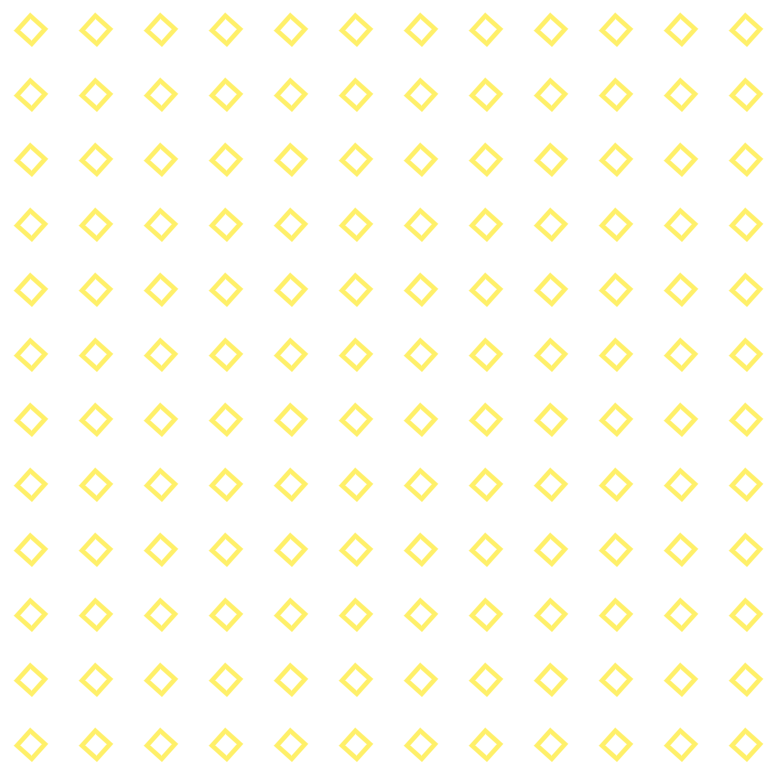
Write a Shadertoy shader that draws this pattern.

```glsl
#define PERIOD 0.08464
#define FIRST_CENTER vec2(0.0404, 0.0302)
#define HALF_SIDE 0.0129
#define STROKE 0.0060
#define TILT_DEGREES 48.0
#define PAPER vec3(1.0)
#define YELLOW vec3(1.0, 0.94, 0.41)

// Rotates a point clockwise, which turns the drawn shape counterclockwise
vec2 rotate(vec2 p, float angle) {
    float c = cos(angle), s = sin(angle);
    return vec2(c * p.x + s * p.y, c * p.y - s * p.x);
}

// Signed distance to a square outline with mitred corners
float squareOutline(vec2 p, float halfSide, float stroke) {
    vec2 a = abs(p);
    return abs(max(a.x, a.y) - halfSide) - 0.5 * stroke;
}

void mainImage(out vec4 fragColor, in vec2 fragCoord) {
    vec2 uv = fragCoord / iResolution.y;
    float pixel = 1.0 / iResolution.y;

    // Square grid with one centred cell per diamond
    vec2 cell = (fract((uv - FIRST_CENTER) / PERIOD + 0.5) - 0.5) * PERIOD;

    // Slightly tilted diamond outline
    vec2 p = rotate(cell, radians(TILT_DEGREES));
    float dist = squareOutline(p, HALF_SIDE, STROKE);
    float ink = 1.0 - smoothstep(-0.75 * pixel, 0.75 * pixel, dist);

    fragColor = vec4(mix(PAPER, YELLOW, ink), 1.0);
}
```
